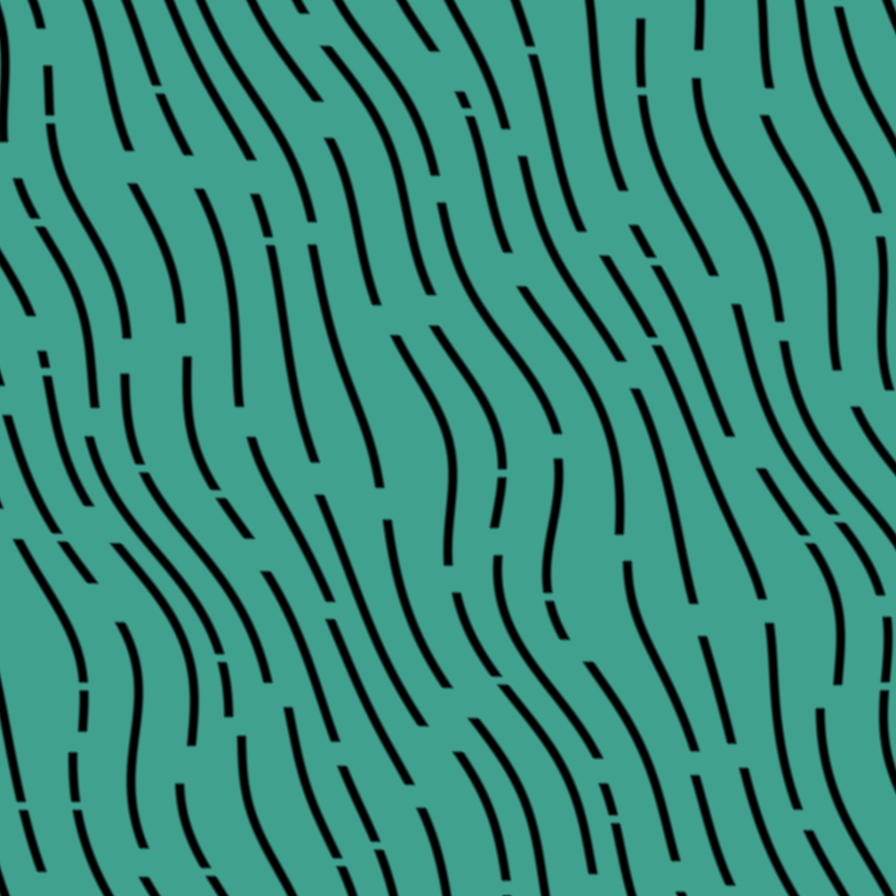
A WebGL 2 fragment shader for this pattern:

```glsl
#version 300 es
precision highp float;

uniform vec2 u_resolution;
out vec4 outColor;

const vec3 GROUND = vec3(0.25, 0.63, 0.56);
const vec3 INK = vec3(0.0);
const float PITCH = 0.0575;      // horizontal distance between strands
const float HALF_WIDTH = 0.0049; // half thickness of a stroke
const float SOFTNESS = 0.0026;   // half width of the blurred edge

float hash(vec2 p, float seed) {
    return fract(sin(dot(p, vec2(127.1, 311.7)) + seed * 74.7) * 43758.5);
}

// Slanted coordinate across the strands, bent by layered sines
float strandCoord(vec2 p, float slant) {
    float bend = 0.020 * sin(11.0 * p.y + 7.0 * p.x + 0.6)
               + 0.012 * sin(15.0 * p.y - 9.0 * p.x + 2.1)
               + 0.008 * sin(19.0 * p.y + 6.0 * p.x + 4.4);
    return p.x + slant * p.y + bend;
}

// Jittered end of a stroke along its strand, in units of the strand period
float cutPosition(float strand, float index) {
    return index + 0.5 * hash(vec2(strand, index), 1.0);
}

// Rounded bar: across = distance from the axis, inside = distance to the tip
float barDistance(float across, float inside, float halfWidth, float radius) {
    vec2 q = vec2(across - halfWidth, -inside) + radius;
    return length(max(q, 0.0)) + min(max(q.x, q.y), 0.0) - radius;
}

// Distance to the nearest stroke; stretch is the gradient of the coordinate
float strokeDistance(float coord, float y, float stretch) {
    float strand = floor(coord / PITCH);
    float period = mix(0.22, 0.34, hash(vec2(strand, 0.0), 2.0));

    // Find the stroke that holds this height
    float along = y / period + strand * 0.382;
    float index = floor(along);
    if (along < cutPosition(strand, index)) index -= 1.0;
    vec2 id = vec2(strand, index);
    float tail = cutPosition(strand, index);
    float tip = cutPosition(strand, index + 1.0);
    float gap = mix(0.008, 0.024, hash(id, 3.0));
    float inside = min(along - tail, tip - along) * period - gap;

    // Nick some strokes with a thin break near one end
    if (hash(id, 4.0) < 0.5) {
        float place = mix(0.2, 0.36, hash(id, 5.0));
        if (hash(id, 6.0) < 0.5) place = 1.0 - place;
        float nick = mix(tail, tip, place);
        inside = min(inside, abs(along - nick) * period - 0.0045);
    }

    // Shift each stroke sideways so that neighbours do not line up
    float shift = 0.4 * (hash(id, 7.0) - 0.5);
    float across = abs(fract(coord / PITCH) - 0.5 - shift) * PITCH / stretch;
    return barDistance(across, inside * 0.94, HALF_WIDTH, 0.002);
}

void main() {
    vec2 p = gl_FragCoord.xy / u_resolution.y;
    float coord = strandCoord(p, 0.36);
    float stretch = length(vec2(dFdx(coord), dFdy(coord))) * u_resolution.y;
    float d = strokeDistance(coord, p.y, stretch);
    float ink = 1.0 - smoothstep(-SOFTNESS, SOFTNESS, d);
    outColor = vec4(mix(GROUND, INK, ink), 1.0);
}
```
